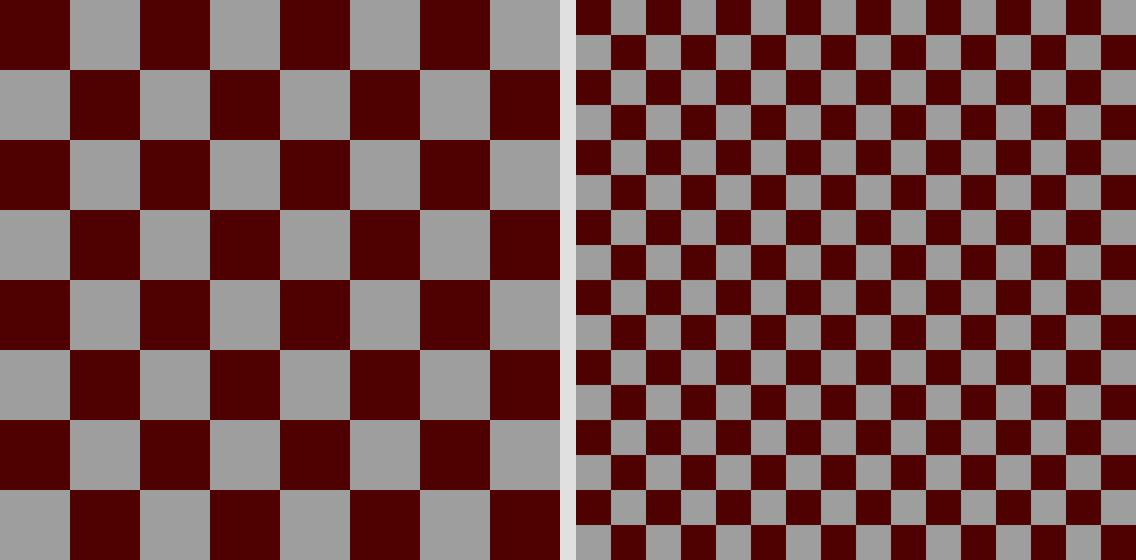
Left, the tile; right, the same tile 2 across and 2 down.
A Shadertoy shader for this pattern:

```glsl
const float SQUARES = 8.0;
const vec3 MAROON = vec3(0.31, 0.0, 0.0);
const vec3 GREY = vec3(0.62);

// Square wave of period 2: +1 in even cells, -1 in odd ones, with edges one pixel wide
vec2 squareWave(vec2 p, vec2 pixel) {
    vec2 edgeDistance = 0.5 - abs(mod(p + 0.5, 2.0) - 1.0);
    return clamp(2.0 * edgeDistance / pixel, -1.0, 1.0);
}

// 1 where the column and row parities agree, 0 where they differ
float checker(vec2 p, vec2 pixel) {
    vec2 wave = squareWave(p, pixel);
    return 0.5 + 0.5 * wave.x * wave.y;
}

void mainImage(out vec4 fragColor, in vec2 fragCoord) {
    vec2 pixel = SQUARES / iResolution.xy;
    vec2 board = fragCoord * pixel;
    fragColor = vec4(mix(MAROON, GREY, checker(board, pixel)), 1.0);
}
```
